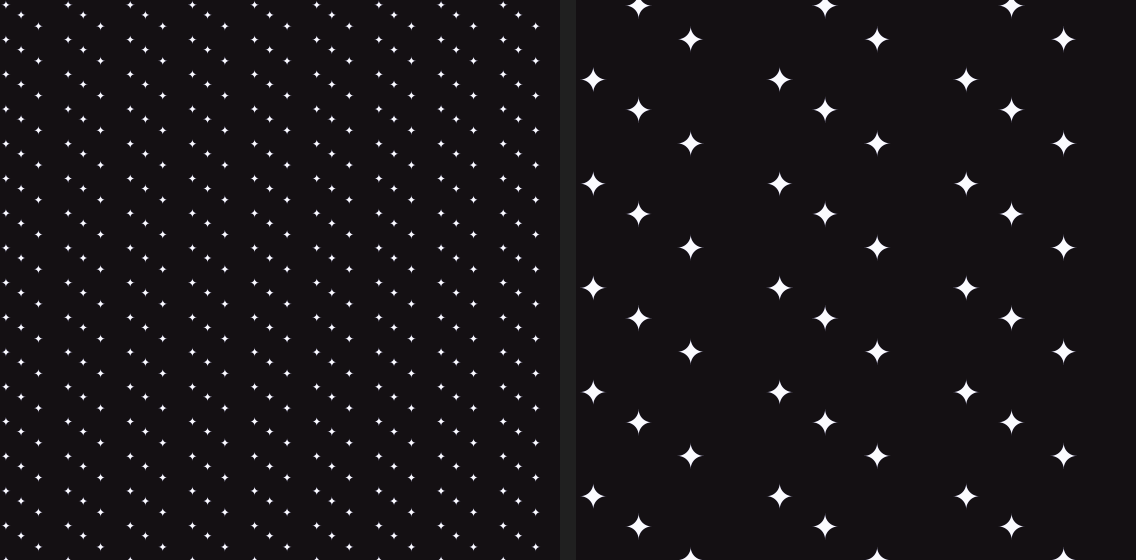
Left: the whole. Right: its middle third, enlarged.
Reproduce this pattern procedurally as a Shadertoy shader.

```glsl
// Diagonal trios of small white four-pointed stars repeated on a near-black ground.

const vec2  PERIOD      = vec2(0.1110, 0.0620); // repeat size, 9 across and 16 down
const vec2  STAR_HIGH   = vec2(0.0106, 0.0087); // star centres, from the top left
const vec2  STAR_MIDDLE = vec2(0.0376, 0.0267);
const vec2  STAR_LOW    = vec2(0.0686, 0.0467);
const float STAR_RADIUS = 0.0078;               // centre to tip
const vec3  GROUND      = vec3(0.080, 0.063, 0.073);
const vec3  STAR_COLOUR = vec3(0.985, 0.985, 0.995);
const vec3  EDGE_TINT   = vec3(0.0, 0.0, 0.22); // cool fringe on soft edges
const int   SAMPLES     = 4;                    // per axis, keeps the thin tips clean

// Four-pointed star bounded by concave quarter circles; negative inside.
float starDistance(vec2 p, float radius) {
    vec2 q = abs(p);
    float arcs = radius - length(q - radius);
    return max(arcs, max(q.x, q.y) - radius);
}

// Distance to the nearest copy of a star repeated on the grid.
float repeatedStar(vec2 p, vec2 centre) {
    vec2 cell = fract((p - centre) / PERIOD + 0.5) - 0.5;
    return starDistance(cell * PERIOD, STAR_RADIUS);
}

float patternDistance(vec2 p) {
    float d = repeatedStar(p, STAR_HIGH);
    d = min(d, repeatedStar(p, STAR_MIDDLE));
    return min(d, repeatedStar(p, STAR_LOW));
}

// Share of the pixel covered by stars, averaged over a subpixel grid.
float starCoverage(vec2 fragCoord) {
    float subpixel = 1.0 / (iResolution.y * float(SAMPLES));
    float total = 0.0;
    for (int j = 0; j < SAMPLES; j++) {
        for (int i = 0; i < SAMPLES; i++) {
            vec2 offset = (vec2(i, j) + 0.5) / float(SAMPLES) - 0.5;
            vec2 p = (fragCoord + offset) / iResolution.y;
            p.y = 1.0 - p.y;
            total += clamp(0.5 - patternDistance(p) / subpixel, 0.0, 1.0);
        }
    }
    return total / float(SAMPLES * SAMPLES);
}

void mainImage(out vec4 fragColor, in vec2 fragCoord) {
    float coverage = starCoverage(fragCoord);
    vec3 colour = mix(GROUND, STAR_COLOUR, coverage);
    colour += EDGE_TINT * coverage * (1.0 - coverage);
    fragColor = vec4(colour, 1.0);
}
```
